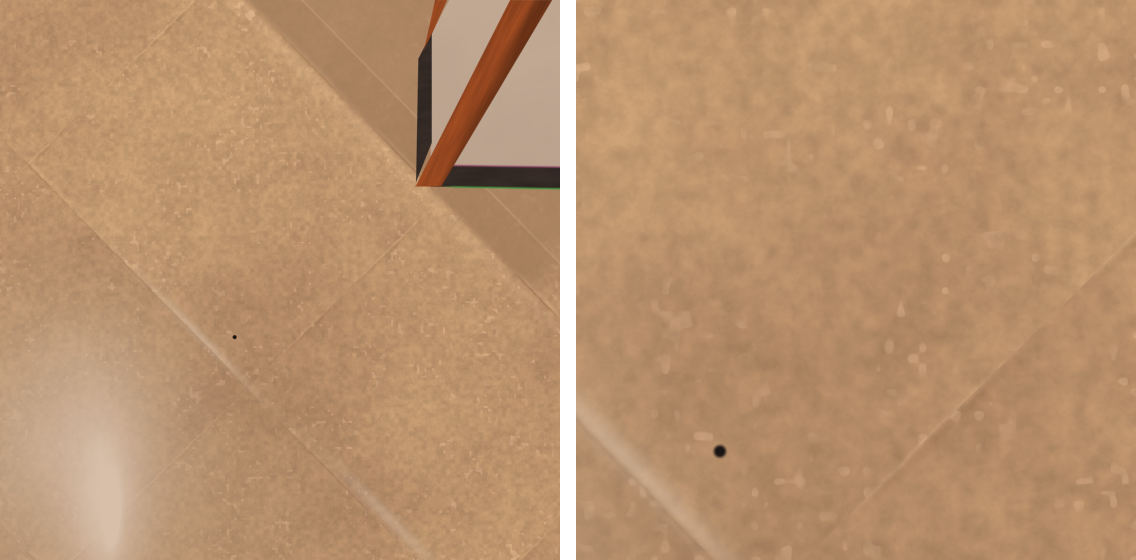
Left, the full canvas; right, a detail of the centre.
Reproduce this texture procedurally as a Shadertoy shader.

```glsl
// Worn tan stone floor in diagonal tiles, with soft glare and a wood-framed cabinet corner.
const vec3 TAN = vec3(0.765, 0.605, 0.440);
const vec3 BROWN = vec3(0.665, 0.505, 0.370);
const vec3 GLARE = vec3(0.850, 0.760, 0.680);
const vec3 PANEL = vec3(0.735, 0.640, 0.560);
const vec3 WOOD = vec3(0.500, 0.235, 0.105);
const vec3 PLINTH = vec3(0.200, 0.160, 0.140);

const vec2 ALONG = vec2(0.700, -0.714);   // direction of the long seams
const vec2 ACROSS = vec2(0.714, 0.700);
const vec2 TILE = vec2(0.560, 0.485);     // tile length and width
const vec2 TILE_ORIGIN = vec2(0.090, 0.530);

float hash(vec2 p) {
    vec3 q = fract(vec3(p.xyx) * 0.1031);
    q += dot(q, q.yzx + 33.33);
    return fract((q.x + q.y) * q.z);
}

float noise(vec2 p) {
    vec2 i = floor(p), f = fract(p);
    f = f * f * (3.0 - 2.0 * f);
    return mix(mix(hash(i), hash(i + vec2(1, 0)), f.x),
               mix(hash(i + vec2(0, 1)), hash(i + vec2(1, 1)), f.x), f.y);
}

float fbm(vec2 p) {
    float sum = 0.0, amp = 0.5;
    for (int i = 0; i < 5; i++) {
        sum += amp * noise(p);
        p = mat2(1.6, 1.2, -1.2, 1.6) * p + 7.3;
        amp *= 0.55;
    }
    return sum / 1.06;
}

// Soft elliptical spot, 1 at its centre
float blob(vec2 p, vec2 center, vec2 radius) {
    vec2 q = (p - center) / radius;
    return exp(-dot(q, q));
}

float band(float d, float width) { return exp(-d * d / (width * width)); }

// Signed distance to the line a-b, positive on its right
float side(vec2 p, vec2 a, vec2 b) {
    return dot(p - a, normalize(vec2(b.y - a.y, a.x - b.x)));
}

// Coverage of a convex quad with counterclockwise corners
float quad(vec2 p, vec2 a, vec2 b, vec2 c, vec2 d, float aa) {
    float dist = max(max(side(p, a, b), side(p, b, c)), max(side(p, c, d), side(p, d, a)));
    return 1.0 - smoothstep(-aa, aa, dist);
}

vec3 floorColor(vec2 p) {
    vec2 g = vec2(dot(p, ALONG), dot(p, ACROSS));
    vec2 cell = (g - TILE_ORIGIN) / TILE;
    vec2 id = floor(cell);
    vec2 seam = (cell - floor(cell + 0.5)) * TILE;

    // Mottled stone, shifted for each tile
    vec2 q = p + id * 3.7 + 20.0;
    float cloud = fbm(q * 5.0);
    float mottle = fbm(q * 24.0);
    float grain = fbm(q * 120.0);
    float shade = 0.32 + 1.1 * (cloud - 0.5) + 0.65 * (mottle - 0.5) + 0.12 * (hash(id + 9.0) - 0.5);
    shade += 0.50 * blob(p, vec2(0.47, 0.44), vec2(0.13, 0.12));
    shade += 0.45 * blob(p, vec2(0.47, 0.27), vec2(0.12, 0.08));
    shade += 0.50 * blob(p, vec2(0.58, 0.08), vec2(0.22, 0.16));
    shade -= 0.25 * blob(p, vec2(0.45, 0.88), vec2(0.30, 0.20));
    vec3 col = mix(TAN, BROWN, clamp(shade, -0.15, 1.1));
    col *= 1.0 + 0.20 * (grain - 0.5);
    col += 0.07 * smoothstep(0.70, 0.85, noise(q * 150.0)) * smoothstep(0.45, 0.7, mottle);

    // Shadow and fine joint beside the cabinet
    float shadow = smoothstep(1.005, 1.022, g.y) * (1.0 - smoothstep(0.28, 0.38, g.x));
    col = mix(col, BROWN * (0.96 + 0.10 * (mottle - 0.5)), 0.8 * shadow);
    col += 0.05 * band(g.y - 1.085, 0.0018) + 0.015 * smoothstep(1.08, 1.09, g.y);

    // Tile seams, worn away in places
    float wear = smoothstep(0.30, 0.65, noise(g * 9.0 + 4.0));
    col -= 0.065 * wear * band(seam.y, 0.0018);
    col += 0.035 * wear * band(seam.y - 0.004, 0.004);
    col += (0.045 * band(seam.x, 0.0015) - 0.025 * band(seam.x - 0.004, 0.003)) * wear;
    col += 0.03 * band(g.y - 1.0, 0.012);

    // Broad window glare and bright streaks on the lower long seam
    float haze = 0.55 * blob(p, vec2(0.13, 0.22), vec2(0.17, 0.21));
    haze += 0.60 * blob(p, vec2(0.19, 0.07), vec2(0.06, 0.16));
    haze += 0.50 * blob(p, vec2(0.20, 0.08), vec2(0.013, 0.06));
    haze *= 0.85 + 0.3 * fbm(p * vec2(22.0, 10.0));
    float streak = blob(g, vec2(-0.03, 0.535), vec2(0.12, 0.008))
                 + blob(g, vec2(0.43, 0.548), vec2(0.13, 0.012));
    col = mix(col, vec3(0.68, 0.56, 0.46), 0.4 * blob(p, vec2(0.15, 0.08), vec2(0.38, 0.30)));
    return mix(col, GLARE, clamp(haze + 0.38 * streak, 0.0, 0.95));
}

vec3 addCabinet(vec3 col, vec2 p, float aa) {
    // Plain panels
    vec3 panel = PANEL * (0.91 + 0.12 * p.y + 0.05 * (fbm(p * 9.0) - 0.5));
    col = mix(col, panel, quad(p, vec2(0.769, 0.68), vec2(1.1, 0.68), vec2(1.1, 1.2), vec2(0.769, 1.2), aa));
    // Floor showing left of the slanted top edge
    col = mix(col, floorColor(p), quad(p, vec2(0.60, 0.941), vec2(0.771, 0.941), vec2(0.802, 1.0), vec2(0.60, 1.1), aa));

    // Dark plinth with thin colour fringes
    vec3 dark = PLINTH * (0.8 + 0.4 * fbm(p * vec2(18.0, 60.0)));
    col = mix(col, dark, quad(p, vec2(0.743, 0.675), vec2(0.771, 0.745), vec2(0.771, 0.942), vec2(0.747, 0.895), aa));
    col = mix(col, dark, quad(p, vec2(0.77, 0.667), vec2(1.1, 0.661), vec2(1.1, 0.700), vec2(0.77, 0.705), aa));
    float right = smoothstep(0.785, 0.82, p.x);
    col = mix(col, vec3(0.25, 0.60, 0.25), 0.75 * right * band(p.y - 0.667 + 0.018 * (p.x - 0.77), 0.0018));
    col = mix(col, vec3(0.58, 0.28, 0.42), 0.7 * right * band(p.y - 0.705 + 0.015 * (p.x - 0.77), 0.0018));

    // Wooden post and upper rail, grained along their length
    float across = side(p, vec2(0.742, 0.667), vec2(0.911, 1.0));
    vec3 wood = WOOD * (0.8 + 0.45 * fbm(vec2(across * 90.0, p.y * 9.0)));
    wood *= 1.12 - 0.3 * smoothstep(0.025, 0.05, across);
    col = mix(col, wood, quad(p, vec2(0.742, 0.667), vec2(0.788, 0.667), vec2(0.986, 1.0), vec2(0.911, 1.0), aa));
    return mix(col, wood, quad(p, vec2(0.756, 0.905), vec2(0.772, 0.941), vec2(0.802, 1.0), vec2(0.777, 1.0), aa));
}

void mainImage(out vec4 fragColor, in vec2 fragCoord) {
    vec2 p = fragCoord / iResolution.xy;
    float aa = 0.8 / iResolution.y;
    vec3 col = floorColor(p);
    col = mix(col, PLINTH * 0.5, 1.0 - smoothstep(0.002, 0.005, length(p - vec2(0.419, 0.398))));
    fragColor = vec4(clamp(addCabinet(col, p, aa), 0.0, 1.0), 1.0);
}
```
